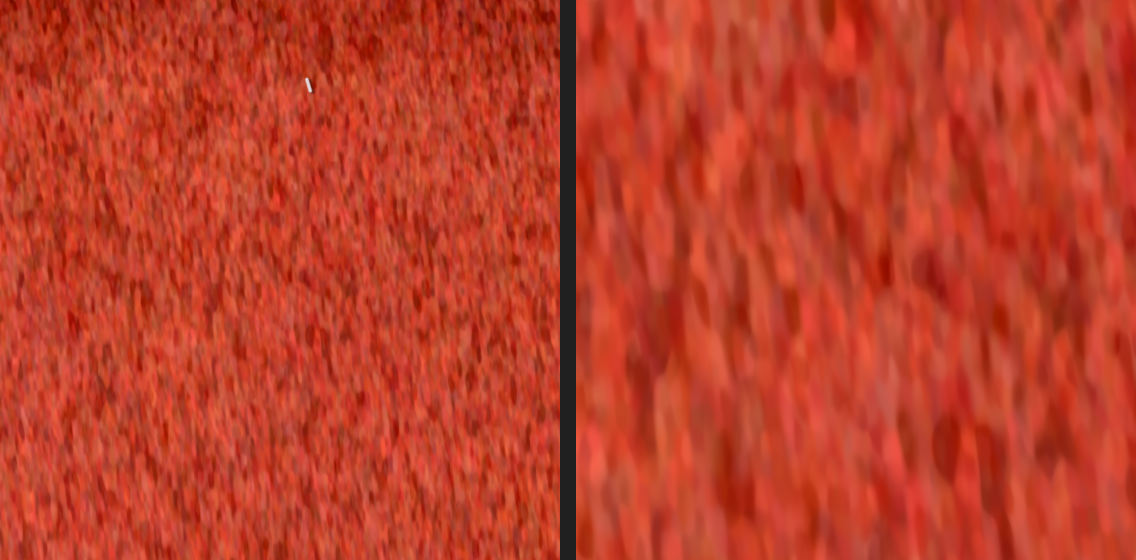
Left: the whole. Right: its middle third, enlarged.
Reproduce this texture procedurally as a Shadertoy shader.

```glsl
// Draws a red carpet pile of short, soft, nearly upright fibres with a darker far edge.

const vec3 BASE_RED = vec3(0.752, 0.250, 0.166);
const vec3 TONE_AXIS = vec3(0.27, 0.215, 0.20);      // shadow to light
const vec3 CHROMA_AXIS = vec3(0.09, -0.08, -0.09);   // greyed to saturated
const vec3 WARMTH_AXIS = vec3(0.01, 0.045, -0.055);  // crimson to orange
const vec3 LINT_WHITE = vec3(0.88, 0.84, 0.86);

const vec2 FIBRE_CELLS = vec2(112.0, 31.0);  // fibres across and up the canvas
const vec2 FINE_CELLS = vec2(180.0, 56.0);
const vec2 TUFT_CELLS = vec2(40.0, 19.0);
const vec2 PATCH_CELLS = vec2(7.0, 6.0);
const float LEAN = 0.09;            // sideways shift per unit of height
const float FORESHORTENING = 0.22;  // fibres shorten towards the top
const float SOFTNESS = 4.5;         // higher gives crisper cells
const float FAR_SHADE = 0.30;
const vec2 LINT_CENTRE = vec2(0.551, 0.848);
const vec2 LINT_HALF_AXIS = vec2(-0.003, 0.010);
const float LINT_RADIUS = 0.0035;

vec3 hash3(vec2 cell) {
    vec3 h = fract(cell.xyx * vec3(0.1031, 0.1030, 0.0973));
    h += dot(h, h.yxz + 33.33);
    return fract((h.xxy + h.yxx) * h.zyx);
}

// Cellular noise whose cells melt together; three centred random values.
vec3 softCells(vec2 p) {
    vec2 home = floor(p);
    vec3 sum = vec3(0.0);
    float total = 0.0;
    for (int y = -1; y <= 1; y++) {
        for (int x = -1; x <= 1; x++) {
            vec2 cell = home + vec2(x, y);
            vec2 site = cell + 0.5 + 0.7 * (hash3(cell + 71.0).xy - 0.5);
            vec2 d = p - site;
            float weight = exp(-SOFTNESS * dot(d, d));
            sum += weight * (hash3(cell + 13.0) - 0.5);
            total += weight;
        }
    }
    return sum / total;
}

float segmentDistance(vec2 p, vec2 halfAxis) {
    float t = clamp(dot(p, halfAxis) / dot(halfAxis, halfAxis), -1.0, 1.0);
    return length(p - t * halfAxis);
}

void mainImage(out vec4 fragColor, in vec2 fragCoord) {
    vec2 uv = fragCoord / iResolution.xy;

    // Lean and foreshorten the pile, with a slight wander between strands
    vec2 pile = uv;
    pile.x += LEAN * uv.y + 0.0015 * sin(23.0 * uv.y + 17.0 * uv.x);
    pile.y += FORESHORTENING * uv.y * uv.y;

    // Fibres, tufts and broad patches
    vec3 fibre = softCells(pile * FIBRE_CELLS);
    vec3 fine = softCells(pile * FINE_CELLS + 200.0);
    vec3 tuft = softCells(pile * TUFT_CELLS + 400.0);
    vec3 patches = softCells(uv * PATCH_CELLS + 600.0);
    float tone = 0.66 * fibre.x + 0.52 * fine.x + 0.20 * tuft.x + 0.16 * patches.x;
    float chroma = 0.8 * fibre.y + 0.5 * fine.y + 0.3 * tuft.y;
    float warmth = 0.8 * fibre.z + 0.5 * fine.z + 0.3 * patches.z;

    // Sparse deeper gaps between fibres
    tone -= 0.20 * smoothstep(0.12, 0.42, -fibre.x - 0.3 * tuft.x);

    // Ragged shade at the far edge, gentle light towards the near left
    float edge = uv.y + 0.09 * patches.y + 0.05 * tuft.z - 0.12 * pow(uv.x - 0.5, 2.0);
    tone -= FAR_SHADE * smoothstep(0.82, 0.98, edge);
    tone += 0.08 * (0.5 - uv.y) + 0.05 * (0.5 - uv.x) + 0.03;

    vec3 colour = BASE_RED + tone * TONE_AXIS + chroma * CHROMA_AXIS + warmth * WARMTH_AXIS;

    // One scrap of pale lint with a thin shadow
    vec2 toLint = uv - LINT_CENTRE;
    float shadow = segmentDistance(toLint - vec2(0.005, -0.002), LINT_HALF_AXIS);
    float lint = segmentDistance(toLint, LINT_HALF_AXIS);
    colour *= 1.0 - 0.4 * (1.0 - smoothstep(0.0, 0.006, shadow));
    colour = mix(colour, LINT_WHITE, 1.0 - smoothstep(0.3 * LINT_RADIUS, 1.4 * LINT_RADIUS, lint));

    fragColor = vec4(clamp(colour, 0.0, 1.0), 1.0);
}
```
